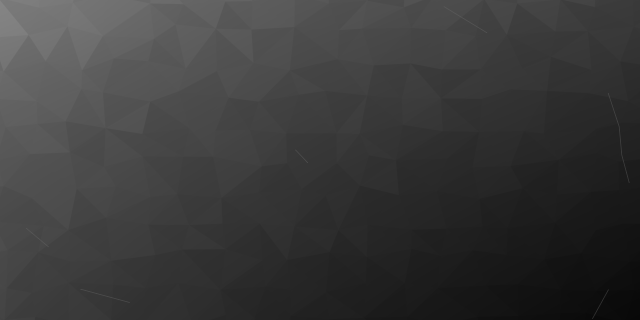
Reproduce this background procedurally as a Shadertoy shader.

```glsl
// A dark low-poly backdrop: a jittered lattice cut into triangles, each facet
// tinted by a grey ramp that falls from the upper left to the lower right.
// A few fine pale seams lie along some of the facet edges.

#define CELL vec2(0.115, 0.1)   // lattice cell, in canvas heights
#define JITTER 0.48             // full spread of each vertex, in cells
#define FACET_CONTRAST 0.10     // relative tint variation between facets
#define FLATNESS 0.5            // 0 = smooth ramp, 1 = flat facets
#define SEAM_WIDTH 0.0022
#define SEAM_GREY 0.42
#define SEAM_OPACITY 0.6

float hash(vec2 p) {
    vec3 q = fract(p.xyx * vec3(0.1031, 0.1030, 0.0973));
    q += dot(q, q.yzx + 33.33);
    return fract((q.x + q.y) * q.z);
}

// Lattice vertex in canvas units
vec2 vertexAt(vec2 id) {
    vec2 offset = vec2(hash(id + 17.0), hash(id + 71.0)) - 0.5;
    return (id + JITTER * offset) * CELL;
}

// Grey ramp over the canvas, uv from 0 to 1
float ramp(vec2 uv) {
    float plane = 0.03 + 0.22 * (1.0 - uv.x) + 0.21 * uv.y;
    float sag = 0.06 * (uv.x * (1.0 - uv.x) + uv.y * (1.0 - uv.y));
    float corner = 0.05 * exp(-18.0 * dot(uv - vec2(0, 1), uv - vec2(0, 1)));
    return plane - sag + corner;
}

// Signed distance to the line a-b, positive on its left
float leftOf(vec2 p, vec2 a, vec2 b) {
    vec2 e = normalize(b - a);
    return e.x * (p.y - a.y) - e.y * (p.x - a.x);
}

float segmentDistance(vec2 p, vec2 a, vec2 b) {
    vec2 e = b - a;
    return length(p - a - e * clamp(dot(p - a, e) / dot(e, e), 0.0, 1.0));
}

// Adds a counter-clockwise facet as (weighted grey, weight)
vec2 facet(vec2 p, vec2 a, vec2 b, vec2 c, float seed, float aspect, float px) {
    float inside = min(leftOf(p, a, b), min(leftOf(p, b, c), leftOf(p, c, a)));
    float weight = smoothstep(-0.7 * px, 0.7 * px, inside);
    vec2 scale = vec2(1.0 / aspect, 1.0);
    float grey = mix(ramp(p * scale), ramp((a + b + c) / 3.0 * scale), FLATNESS);
    grey *= 1.0 + FACET_CONTRAST * (seed - 0.5);
    return weight * vec2(grey, 1.0);
}

// All facets near p, each cell split along its shorter diagonal
float facets(vec2 p, float aspect, float px) {
    vec2 sum = vec2(0.0);
    vec2 home = floor(p / CELL);
    for (int j = -1; j <= 1; j++)
    for (int i = -1; i <= 1; i++) {
        vec2 id = home + vec2(i, j);
        vec2 a = vertexAt(id), b = vertexAt(id + vec2(1, 0));
        vec2 c = vertexAt(id + vec2(1, 1)), d = vertexAt(id + vec2(0, 1));
        float s = hash(id + 131.0), t = hash(id + 213.0);
        if (distance(a, c) < distance(b, d)) {
            sum += facet(p, a, b, c, s, aspect, px);
            sum += facet(p, a, c, d, t, aspect, px);
        } else {
            sum += facet(p, a, b, d, s, aspect, px);
            sum += facet(p, b, c, d, t, aspect, px);
        }
    }
    return sum.x / max(sum.y, 1e-4);
}

// Coverage of the hairline seams, each given by its two ends
float seams(vec2 p, float px) {
    vec4 ends[8] = vec4[8](
        vec4(1.388, 0.979, 1.521, 0.898), vec4(1.901, 0.708, 1.935, 0.604),
        vec4(1.935, 0.604, 1.943, 0.516), vec4(1.943, 0.516, 1.966, 0.430),
        vec4(0.924, 0.531, 0.961, 0.492), vec4(0.083, 0.286, 0.151, 0.229),
        vec4(0.253, 0.096, 0.404, 0.055), vec4(1.901, 0.094, 1.852, 0.005));
    float nearest = 1e3;
    for (int i = 0; i < 8; i++)
        nearest = min(nearest, segmentDistance(p, ends[i].xy, ends[i].zw));
    float halfWidth = 0.5 * SEAM_WIDTH;
    float coverage = clamp((halfWidth - nearest) / px + 0.5, 0.0, 1.0);
    return coverage * min(1.0, SEAM_WIDTH / px);
}

void mainImage(out vec4 fragColor, in vec2 fragCoord) {
    vec2 p = fragCoord / iResolution.y;
    float px = 1.0 / iResolution.y;
    float aspect = iResolution.x / iResolution.y;

    float grey = facets(p, aspect, px);
    grey = mix(grey, SEAM_GREY, SEAM_OPACITY * seams(p, px));
    fragColor = vec4(vec3(grey), 1.0);
}
```
